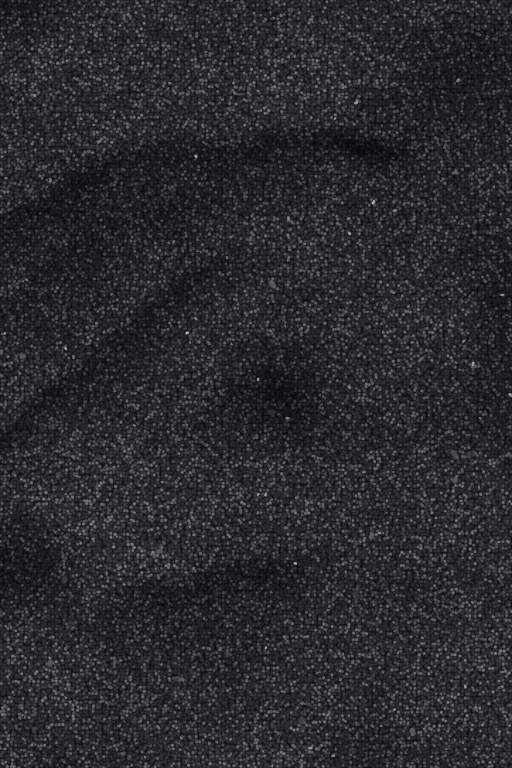
Give the GLSL for this texture, as a WebGL 1 fragment shader.

```glsl
precision highp float;
uniform vec2 u_resolution;

vec2 hash2(vec2 p) {
  vec3 q = fract(p.xyx * vec3(0.1031, 0.1030, 0.0973));
  q += dot(q, q.yzx + 33.33);
  return fract((q.xx + q.yz) * q.zy);
}

vec2 gradient(vec2 cell) {
  float angle = 6.2832 * hash2(cell).x;
  return vec2(cos(angle), sin(angle));
}

float gradientNoise(vec2 p) {
  vec2 i = floor(p), f = fract(p);
  vec2 u = f * f * f * (f * (f * 6.0 - 15.0) + 10.0);
  vec2 e = vec2(1.0, 0.0);
  float low = mix(dot(gradient(i), f), dot(gradient(i + e), f - e), u.x);
  float high = mix(dot(gradient(i + e.yx), f - e.yx), dot(gradient(i + 1.0), f - 1.0), u.x);
  return mix(low, high, u.y);
}

float fbm(vec2 p) {
  float sum = 0.0, weight = 1.0;
  for (int i = 0; i < 4; i++) {
    sum += weight * gradientNoise(p);
    p = mat2(1.6, 1.2, -1.2, 1.6) * p + 7.3;
    weight *= 0.5;
  }
  return sum;
}

// Shadow below a curved crest: crisp above, fading downwards
float crestShadow(vec2 p, float base, float rise, float bend, float start, float end) {
  float s = p.y - base - rise * (1.0 - exp(-bend * p.x));
  float extent = smoothstep(start - 0.08, start + 0.04, p.x)
               * (1.0 - smoothstep(end - 0.03, end + 0.04, p.x));
  return extent * (1.0 - smoothstep(-0.018, 0.016, s)) * exp(min(s, 0.0) / 0.042);
}

float hollow(vec2 p, vec2 center, vec2 size) {
  vec2 q = (p - center) / size;
  return exp(-dot(q, q));
}

// Broad relief of the sand, as brightness
float duneTone(vec2 p) {
  vec2 q = p + 0.025 * vec2(fbm(p * 9.0), fbm(p * 9.0 + 40.0));
  float shadow = 0.85 * crestShadow(q, 0.70, 0.125, 9.0, -0.1, 0.49);
  shadow += 0.45 * crestShadow(q, 0.61, 0.20, 5.0, -0.1, 0.27);
  shadow += 0.85 * crestShadow(q, 0.43, 0.50, 2.2, -0.1, 0.31);
  shadow += 0.75 * crestShadow(q, 0.10, 0.19, 6.0, 0.14, 0.40);
  shadow += 0.75 * hollow(q, vec2(0.36, 0.49), vec2(0.06, 0.05));
  shadow += 0.50 * hollow(q, vec2(0.475, 0.815), vec2(0.04, 0.018));
  shadow += 0.55 * hollow(q, vec2(0.65, 0.56), vec2(0.05, 0.16));
  shadow += 0.45 * hollow(q, vec2(0.62, 0.88), vec2(0.13, 0.10));
  shadow += 0.50 * hollow(q, vec2(0.02, 0.25), vec2(0.09, 0.06));
  shadow += 0.60 * hollow(q, vec2(0.0, 1.0), vec2(0.12, 0.04));
  float mottling = 0.24 * fbm(p * 5.0 + 11.0) + 0.12 * fbm(p * 24.0);
  return 0.192 * (1.0 + mottling) * (1.0 - 0.62 * min(shadow, 1.0));
}

// Packed rounded grains with dark gaps, as a brightness factor
float grains(vec2 p) {
  vec2 cell = floor(p), f = fract(p);
  float nearest = 8.0, glow = 0.0;
  for (int y = -1; y <= 1; y++) {
    for (int x = -1; x <= 1; x++) {
      vec2 offset = vec2(float(x), float(y));
      vec2 h = hash2(cell + offset);
      float d = length(offset + 0.1 + 0.8 * h - f);
      if (d < nearest) {
        nearest = d;
        glow = hash2(cell + offset + 71.0).y;
      }
    }
  }
  float dome = 1.0 - smoothstep(0.15, 0.85, nearest);
  return 0.38 + dome * (0.5 + 1.45 * glow * glow * glow);
}

// Sparse irregular specks: coverage in x, random shade in y
vec2 specks(vec2 p, float chance) {
  vec2 cell = floor(p);
  vec2 h = hash2(cell + 19.0), k = hash2(cell + 157.0);
  vec2 d = fract(p) - 0.35 - 0.3 * k;
  float angle = atan(d.y, d.x);
  float radius = (0.15 + 0.1 * h.y) * (1.0 + 0.2 * sin(2.0 * angle + 6.3 * k.x));
  float cover = 1.0 - smoothstep(radius - 0.07, radius + 0.07, length(d));
  return vec2(cover * step(h.x, chance), k.y);
}

void main() {
  vec2 p = gl_FragCoord.xy / u_resolution.y;
  float tone = duneTone(p);
  float light = tone * grains(p * 225.0);

  // Pebbles and bright glints
  vec2 pebble = specks(p * 55.0, mix(0.022, 0.006, smoothstep(0.3, 0.7, p.y)));
  light = mix(light, tone * (1.3 + 0.7 * pebble.y) + 0.03 * gradientNoise(p * 200.0), 0.85 * pebble.x);
  vec2 glint = specks(p * 100.0 + 300.0, 0.018);
  light = mix(light, 0.32 + 0.45 * glint.y * glint.y, 0.85 * glint.x);

  // Cool grey, bluer towards the left
  float blue = 1.0 - smoothstep(0.1, 0.5, p.x + 0.15 * gradientNoise(p * 4.0));
  vec3 color = vec3(light) + vec3(-0.004, 0.0, 0.005) + blue * light * vec3(-0.03, 0.0, 0.06);
  gl_FragColor = vec4(clamp(color, 0.0, 1.0), 1.0);
}
```
